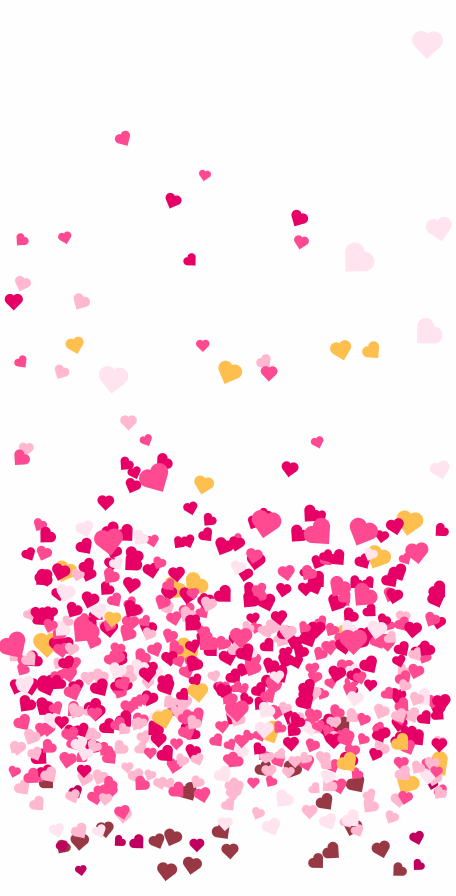
This pattern is drawn by a WebGL 1 fragment shader. Its source:

```glsl
precision highp float;
// Confetti hearts on white: a few drift above a dense pink drift with a brown hem.
uniform vec2 u_resolution;

const vec3 CRIMSON = vec3(0.90, 0.0, 0.40);
const vec3 HOT_PINK = vec3(1.0, 0.29, 0.57);
const vec3 LIGHT_PINK = vec3(1.0, 0.72, 0.81);
const vec3 PALE = vec3(1.0, 0.89, 0.935);
const vec3 GOLD = vec3(1.0, 0.75, 0.31);
const vec3 BROWN = vec3(0.60, 0.22, 0.27);
const vec3 MAGENTA = vec3(0.75, 0.0, 0.37);

vec3 hash3(vec2 cell, float seed) {
  vec3 q = vec3(dot(cell, vec2(127.1, 311.7)),
                dot(cell, vec2(269.5, 183.3)),
                dot(cell, vec2(419.2, 371.9))) + seed * 17.31;
  return fract(sin(q) * 43758.55);
}

// Signed distance to a heart with its tip at the origin, about 1.2 wide
float heart(vec2 p) {
  p.x = abs(p.x);
  if (p.x + p.y > 1.0) return length(p - vec2(0.25, 0.75)) - 0.3536;
  vec2 notch = p - vec2(0.0, 1.0);
  vec2 side = p - 0.5 * max(p.x + p.y, 0.0);
  return sqrt(min(dot(notch, notch), dot(side, side))) * sign(p.x - p.y);
}

// Rises over band.xy and falls over band.zw
float bump(float h, vec4 band) {
  return smoothstep(band.x, band.y, h) * (1.0 - smoothstep(band.z, band.w, h));
}

// Jittered grid of hearts whose density follows a band of canvas height
void scatter(inout vec3 color, vec2 p, vec3 ink, float seed, float cellSize,
             float width, vec4 band, float density) {
  float canvasHeight = u_resolution.y / u_resolution.x;
  float h = p.y / canvasHeight;
  if (h < band.x - 0.05 || h > band.w + 0.05) return;
  vec2 home = floor(p / cellSize);
  for (int j = -1; j <= 1; j++) {
    for (int i = -1; i <= 1; i++) {
      vec2 cell = home + vec2(float(i), float(j));
      vec3 place = hash3(cell, seed);
      vec2 center = (cell + place.xy) * cellSize;
      float chance = density * bump(center.y / canvasHeight, band);
      if (place.z > chance || abs(center.x - 0.5) > 0.47) continue;

      vec3 look = hash3(cell + 53.0, seed);
      float angle = (look.x - 0.5) * 1.7;
      float scale = width * mix(0.75, 1.1, look.y) / 1.2;
      float c = cos(angle), s = sin(angle);
      vec2 q = mat2(c, -s, s, c) * (p - center) / scale + vec2(0.0, 0.55);
      float edge = heart(q) * scale * u_resolution.x;
      color = mix(color, ink, clamp(0.5 - edge, 0.0, 1.0));
    }
  }
}

void main() {
  vec2 p = gl_FragCoord.xy / u_resolution.x;
  vec3 color = vec3(1.0, 0.995, 1.0);

  // Loose hearts in the upper half
  scatter(color, p, PALE, 1.0, 0.22, 0.07, vec4(0.48, 0.54, 0.92, 0.97), 0.5);
  scatter(color, p, LIGHT_PINK, 2.0, 0.17, 0.036, vec4(0.48, 0.52, 0.76, 0.86), 0.28);
  scatter(color, p, HOT_PINK, 3.0, 0.16, 0.035, vec4(0.45, 0.5, 0.82, 0.91), 0.34);
  scatter(color, p, CRIMSON, 4.0, 0.18, 0.04, vec4(0.46, 0.5, 0.6, 0.95), 0.32);
  scatter(color, p, GOLD, 5.0, 0.2, 0.052, vec4(0.46, 0.5, 0.6, 0.69), 0.45);

  // Dark hem and gold accents behind the crowd
  scatter(color, p, BROWN, 6.0, 0.07, 0.04, vec4(0.005, 0.035, 0.12, 0.18), 0.42);
  scatter(color, p, MAGENTA, 7.0, 0.07, 0.032, vec4(0.015, 0.03, 0.1, 0.15), 0.28);
  scatter(color, p, GOLD, 8.0, 0.1, 0.056, vec4(0.09, 0.13, 0.42, 0.52), 0.35);

  // Crowd, thickest at a fifth of the height
  for (int k = 0; k < 4; k++) {
    float seed = 10.0 + 5.0 * float(k);
    scatter(color, p, CRIMSON, seed, 0.07, 0.038, vec4(0.12, 0.19, 0.26, 0.53), 0.6);
    scatter(color, p, HOT_PINK, seed + 1.0, 0.07, 0.035, vec4(0.08, 0.17, 0.23, 0.44), 0.58);
    scatter(color, p, LIGHT_PINK, seed + 2.0, 0.07, 0.034, vec4(0.05, 0.12, 0.17, 0.42), 0.36);
    scatter(color, p, PALE, seed + 3.0, 0.08, 0.04, vec4(0.04, 0.1, 0.16, 0.52), 0.14);
  }

  // Larger pink hearts on top
  scatter(color, p, HOT_PINK, 40.0, 0.13, 0.062, vec4(0.17, 0.24, 0.42, 0.49), 0.42);
  scatter(color, p, GOLD, 41.0, 0.14, 0.045, vec4(0.09, 0.13, 0.3, 0.44), 0.18);

  gl_FragColor = vec4(color, 1.0);
}
```
